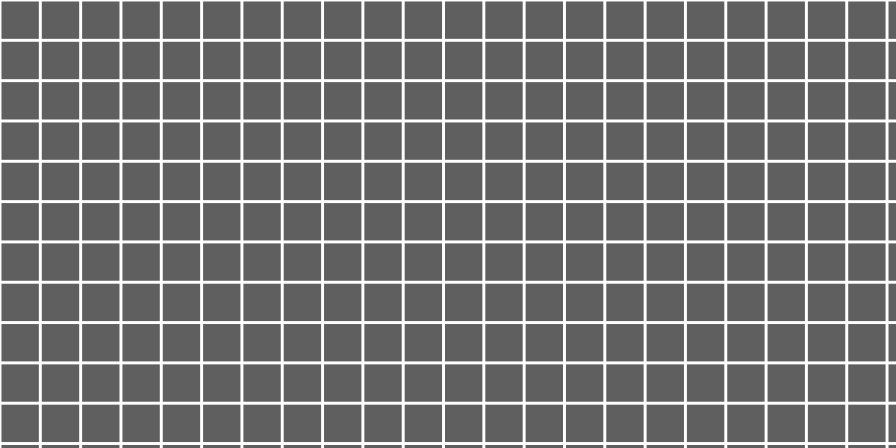
A WebGL 2 fragment shader for this pattern:

```glsl
#version 300 es
precision highp float;
// Square grid of thin white lines on flat dark grey, anchored at the top left corner.

#define CELL_SIZE 0.09      // grid spacing, in canvas heights
#define LINE_WIDTH 0.0066   // line thickness, in canvas heights
#define TILE_COLOR vec3(0.373)
#define LINE_COLOR vec3(0.995)

uniform vec2 u_resolution;
out vec4 fragColor;

// Distance along each axis to the nearest grid line
vec2 gridDistance(vec2 p) {
    return abs(fract(p / CELL_SIZE + 0.5) - 0.5) * CELL_SIZE;
}

void main() {
    // Canvas heights, measured right and down from the top left
    float pixel = 1.0 / u_resolution.y;
    vec2 p = vec2(gl_FragCoord.x, u_resolution.y - gl_FragCoord.y) * pixel;

    // Smooth coverage of the vertical and horizontal lines
    vec2 lines = clamp((0.5 * LINE_WIDTH - gridDistance(p)) / pixel + 0.5, 0.0, 1.0);
    float coverage = 1.0 - (1.0 - lines.x) * (1.0 - lines.y);

    fragColor = vec4(mix(TILE_COLOR, LINE_COLOR, coverage), 1.0);
}
```
